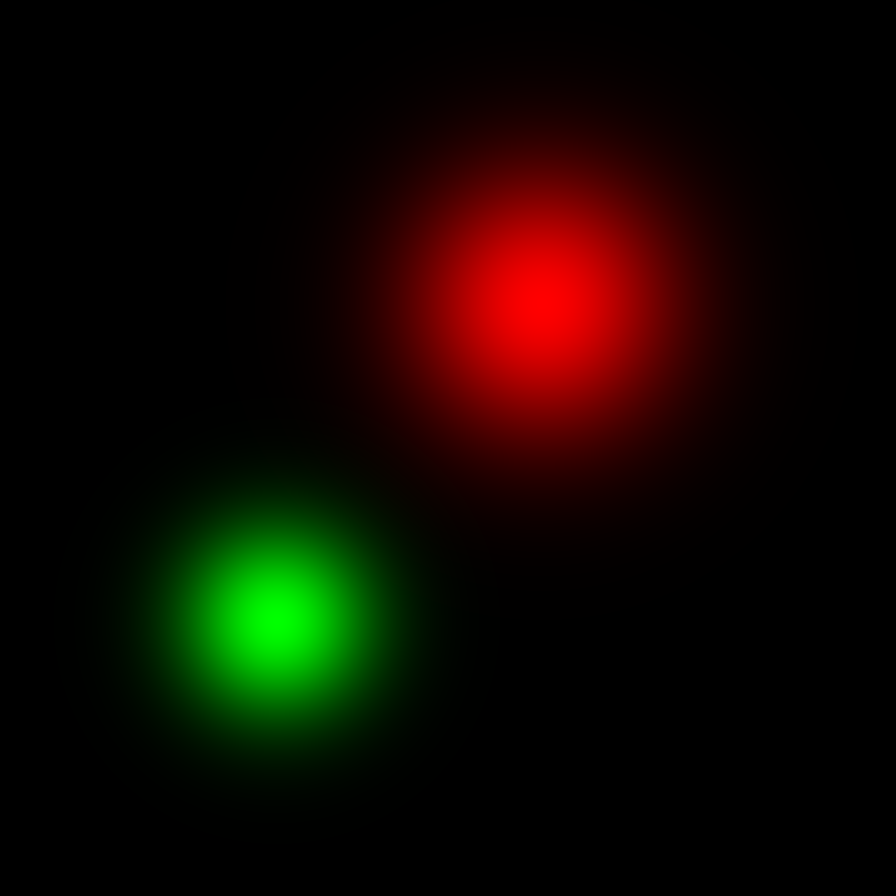
Reproduce this background procedurally as a Shadertoy shader.

```glsl
const vec3 RED = vec3(1.0, 0.0, 0.0);
const vec3 GREEN = vec3(0.0, 1.0, 0.0);

// Gaussian falloff around a centre
float glow(vec2 p, vec2 centre, float sigma) {
    vec2 offset = p - centre;
    return exp(-dot(offset, offset) / (2.0 * sigma * sigma));
}

void mainImage(out vec4 fragColor, in vec2 fragCoord) {
    vec2 uv = fragCoord / iResolution.xy;

    // Two soft lights added over black
    vec3 colour = RED * glow(uv, vec2(0.605, 0.661), 0.1);
    colour += GREEN * glow(uv, vec2(0.309, 0.307), 0.0705);

    fragColor = vec4(colour, 1.0);
}
```
